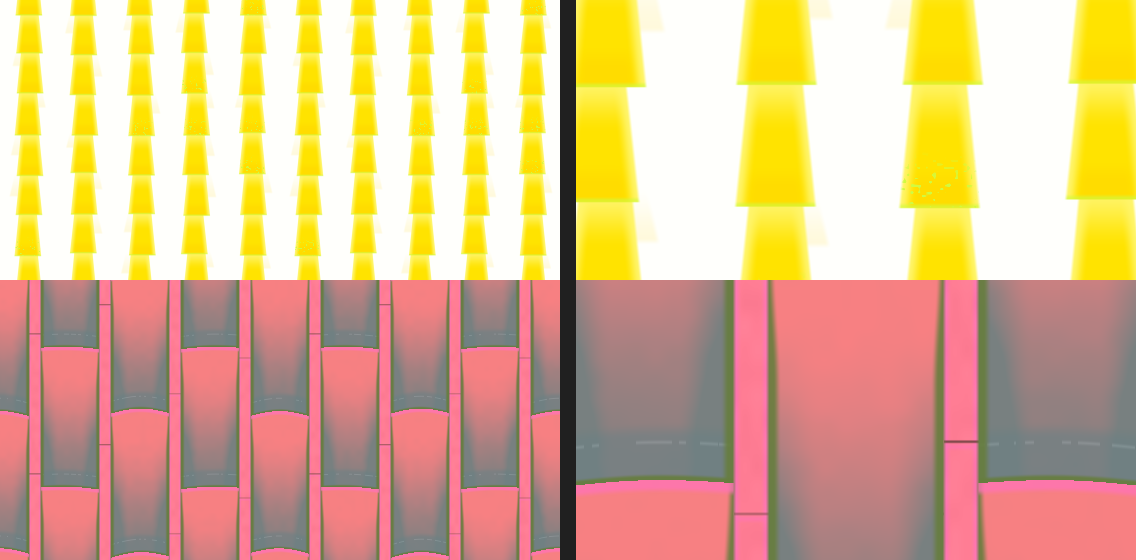
Left, the full canvas; right, a detail of the centre.
A WebGL 2 fragment shader for this texture map:

```glsl
#version 300 es
precision highp float;
// Tapered yellow cones in columns above staggered pink roof tiles with ribs.
uniform vec2 u_resolution;
out vec4 outColor;

const vec3 WHITE = vec3(1.0, 1.0, 0.99);
const vec3 YELLOW = vec3(1.0, 0.89, 0.0);
const vec3 PALE_YELLOW = vec3(1.0, 0.96, 0.42);
const vec3 LIME = vec3(0.82, 0.98, 0.25);
const vec3 PINK = vec3(0.97, 0.5, 0.51);
const vec3 RIB_PINK = vec3(1.0, 0.49, 0.58);
const vec3 MAGENTA = vec3(1.0, 0.45, 0.72);
const vec3 GREY = vec3(0.47, 0.5, 0.5);
const vec3 GREEN = vec3(0.4, 0.49, 0.24);
const vec3 DARK = vec3(0.46, 0.27, 0.27);

float hash(vec2 p) {
  vec3 q = fract(p.xyx * vec3(0.1031, 0.103, 0.0973));
  q += dot(q, q.yzx + 33.33);
  return fract((q.x + q.y) * q.z);
}

float noise(vec2 p) {
  vec2 i = floor(p), f = fract(p);
  f = f * f * (3.0 - 2.0 * f);
  return mix(mix(hash(i), hash(i + vec2(1, 0)), f.x),
             mix(hash(i + vec2(0, 1)), hash(i + vec2(1, 1)), f.x), f.y);
}

// Coverage of the region where d > 0, softened over width w.
float inside(float d, float w) { return smoothstep(-0.5 * w, 0.5 * w, d); }

// Soft line of half width w around d = 0.
float line(float d, float w, float soft) { return inside(w - abs(d), soft); }

float coneBottom(float column, float row) {
  return row + 0.09 * (hash(vec2(column + 3.0, mod(row, 7.0) + 11.0)) - 0.5);
}

// q counts columns and rows; aa is one pixel in those units.
vec3 cones(vec2 q, vec2 aa) {
  float column = mod(floor(q.x), 5.0);
  float sway = mod(column, 2.0) < 0.5 ? 0.018 : -0.008;
  vec3 color = WHITE;
  for (int j = 2; j >= 0; j--) {
    float row = floor(q.y) + float(j);
    vec2 id = vec2(column, mod(row, 7.0));
    float bottom = coneBottom(column, row);
    float top = coneBottom(column, row - 1.0);
    float u = fract(q.x) - 0.5 - sway - 0.05 * (hash(id + 27.0) - 0.5);
    float v = (q.y - top) / (bottom - top);

    // Faint flap beside the cone
    float side = hash(id + 51.0) < 0.5 ? -1.0 : 1.0;
    float flapEnd = 0.3 + 0.25 * hash(id + 8.0);
    float flap = inside(0.26 + 0.16 * v - side * u, 0.04) * step(0.0, side * u)
               * smoothstep(-0.15, flapEnd, v) * inside(flapEnd - v, 0.06);
    color = mix(color, vec3(1.0, 0.97, 0.82), flap * 0.75 * step(0.35, hash(id + 73.0)));

    // Tapered body, pale at the rim and top
    float rim = mix(0.163, 0.238, v) - abs(u);
    float body = inside(rim, 0.025) * inside(bottom - q.y, 2.0 * aa.y)
               * inside(v + 0.12, 0.04);
    vec3 paint = mix(PALE_YELLOW, YELLOW, smoothstep(0.0, 0.09, rim) * smoothstep(-0.1, 0.4, v));
    paint = mix(paint, vec3(1.0, 0.84, 0.0), 0.55 * smoothstep(0.65, 0.85, v) * smoothstep(0.03, 0.12, rim));
    paint = mix(paint, LIME, 0.65 * line(bottom - q.y, 0.03, 0.04));
    float chip = step(0.91, hash(id + 95.0)) * inside(noise(q * vec2(45.0, 34.0)) - 0.82, 0.1);
    paint = mix(paint, LIME, chip * smoothstep(0.5, 0.8, v));
    color = mix(color, paint, body);
  }
  return color;
}

// Height of a tile lip, bowed and tilted a little differently each time.
float lip(float column, float row, float u) {
  vec2 id = vec2(mod(column, 4.0), mod(row, 2.0));
  float odd = mod(column, 2.0);
  float tilt = 0.04 * (hash(id + 17.0) - 0.5);
  float bow = mix(0.012, 0.035, odd) * (0.4 - sin(3.1416 * u));
  return row + tilt * (u - 0.5) + bow + 0.03 * odd * (hash(id + 39.0) - 0.5);
}

// u crosses the tile, y counts tile lengths.
vec3 tile(float column, float u, float y, float aa) {
  float v = y - mix(0.484, 0.95, mod(column, 2.0));
  float row = round(v);
  row -= step(v, lip(column, row, u));
  float top = lip(column, row, u), bottom = lip(column, row + 1.0, u);
  float h = (v - top) / (bottom - top);
  float rim = min(u, 1.0 - u);

  // Shade deepens downward and toward the sides
  float sides = 1.0 - smoothstep(0.0, 0.32, rim);
  float shade = 0.88 * smoothstep(0.15, 1.0, h) + 0.6 * sides * smoothstep(0.08, 0.75, h);
  float wear = noise(vec2(u * 9.0 + column * 7.0, v * 20.0)) - 0.5;
  vec3 color = mix(PINK, GREY, clamp(shade + 0.05 * wear, 0.0, 1.0));
  color = mix(color, vec3(0.4, 0.5, 0.52), 0.45 * smoothstep(0.86, 0.9, h));
  color += 0.07 * line(h - 0.91, 0.003, 0.01) * step(0.45, noise(vec2(u * 24.0, column)));

  // Green flanks, bright lip and the shadow above the next lip
  float flank = mix(0.018, 0.05, smoothstep(0.0, 0.3, h));
  color = mix(color, GREEN, 0.9 * inside(flank - rim, 0.045));
  color = mix(color, MAGENTA, 0.75 * inside(0.024 - (v - top), 0.018));
  return mix(color, GREEN, 0.9 * inside(0.011 - (bottom - v), 0.008 + aa));
}

// u crosses the rib, y counts rib lengths.
vec3 rib(float column, float u, float y, float aa) {
  const vec4 JOINTS = vec4(0.385, 0.177, 0.813, 0.557);
  float joint = JOINTS[int(mod(column, 4.0))];
  float d = fract(y - joint + 0.5) - 0.5;
  float rim = min(u, 1.0 - u);
  vec3 color = mix(MAGENTA, RIB_PINK, smoothstep(0.02, 0.24, rim));
  color += 0.03 * (noise(vec2(u * 3.0, y * 18.0 + column * 5.0)) - 0.5);
  color = mix(color, MAGENTA, 0.5 * line(d - 0.012, 0.006, 0.012));
  float strength = mod(column, 4.0) < 2.0 ? 0.9 : 0.5;
  color = mix(color, DARK, strength * line(d, 0.003, 0.003 + aa));
  return mix(color, GREEN, 0.5 * inside(0.05 - rim, 0.08));
}

void main() {
  vec2 p = gl_FragCoord.xy / u_resolution;
  vec2 px = 1.0 / u_resolution;
  float down = 1.0 - p.y;

  vec3 upper = cones(vec2(p.x * 10.0, down * 14.0 - 0.36), px * vec2(10.0, 14.0));

  // Each roof bay is one rib followed by one tile
  float bay = p.x * 8.0 - 0.4167;
  float column = floor(bay), f = fract(bay);
  const float RIB = 1.0 / 6.0;
  float y = (down - 0.5) * 4.0;
  vec3 ribColor = rib(column, clamp(f / RIB, 0.0, 1.0), y, px.y * 4.0);
  vec3 tileColor = tile(column, clamp((f - RIB) / (1.0 - RIB), 0.0, 1.0), y, px.y * 4.0);
  float tileArea = inside(f - RIB, px.x * 8.0) * inside(1.0 - f, px.x * 8.0);
  vec3 lower = mix(ribColor, tileColor, tileArea);

  outColor = vec4(mix(upper, lower, inside(down - 0.5, px.y)), 1.0);
}
```
